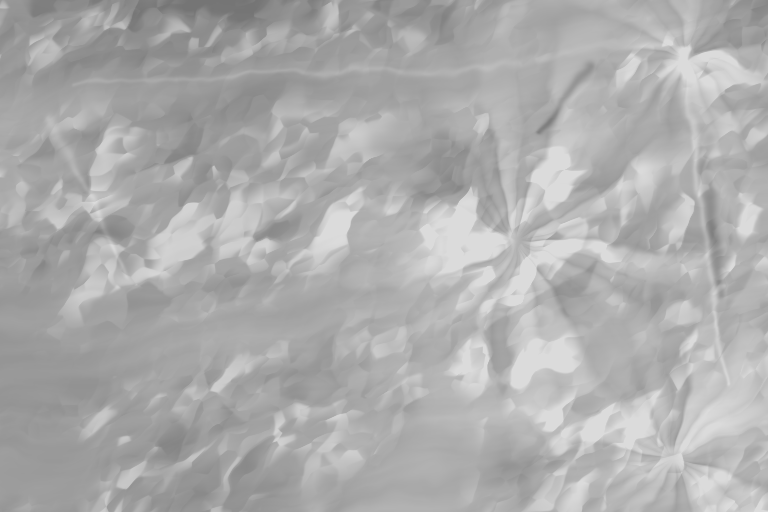
Write a WebGL 1 fragment shader that draws this texture.

```glsl
precision highp float;
// Crumpled translucent plastic film in soft greys. Softly blended Voronoi
// facets give the glinting shards, angular strips give folds fanning out of
// pinched points, and stretched noise gives the smooth, taut bands between.

uniform vec2 u_resolution;

const float SHADE_LEFT = 0.632;
const float SHADE_RIGHT = 0.705;
const float GLINT = 0.185;        // brightness of lit facets
const float SHADOW = 0.085;       // depth of facets turned away
const float FAN_CONTRAST = 0.20;
const float EDGE_SHARPNESS = 20.0;
const float WARP = 0.075;
const vec2 BIG_CELLS = vec2(5.5, 12.0);
const vec2 MID_CELLS = vec2(12.0, 25.0);
const vec2 FINE_CELLS = vec2(27.0, 46.0);
const vec2 PINCH_CENTER = vec2(1.02, 0.54);
const vec2 PINCH_LOW = vec2(1.31, 0.11);
const vec2 PINCH_TOP = vec2(1.34, 0.88);

vec3 hash3(vec2 p) {
  vec3 q = fract(vec3(p.xyx) * vec3(0.1031, 0.1030, 0.0973));
  q += dot(q, q.yxz + 33.33);
  return fract((q.xxy + q.yzz) * q.zyx);
}

float noise(vec2 p) {
  vec2 i = floor(p), f = fract(p);
  f = f * f * (3.0 - 2.0 * f);
  vec2 e = vec2(1.0, 0.0);
  return mix(mix(hash3(i).x, hash3(i + e.xy).x, f.x),
             mix(hash3(i + e.yx).x, hash3(i + e.xx).x, f.x), f.y);
}

float fbm(vec2 p) {
  float sum = 0.0, amp = 0.53;
  for (int i = 0; i < 4; i++) {
    sum += amp * noise(p);
    p = mat2(1.6, 1.2, -1.2, 1.6) * p + 7.3;
    amp *= 0.5;
  }
  return sum;
}

// Coordinates along and across a direction.
vec2 turn(vec2 p, float angle) {
  float c = cos(angle), s = sin(angle);
  return vec2(c * p.x + s * p.y, c * p.y - s * p.x);
}

// Tilted Voronoi facets, each with its own level and slope.
float facets(vec2 p) {
  vec2 cell = floor(p);
  float sum = 0.0, total = 1e-20;
  for (int y = -1; y <= 1; y++) {
    for (int x = -1; x <= 1; x++) {
      vec2 id = cell + vec2(float(x), float(y));
      vec3 h = hash3(id + 50.0);
      vec2 d = p - id - h.xy;
      vec2 slope = hash3(id + 91.0).xy - 0.5;
      float w = exp(-EDGE_SHARPNESS * dot(d, d));
      sum += w * (h.z - 0.5 + 1.5 * dot(d, slope));
      total += w;
    }
  }
  return sum / total;
}

// Strips of film fanning out from a pinched point.
float fan(vec2 p, vec2 center, float count, float reach) {
  vec2 d = p - center;
  float r = length(d);
  float bend = 1.5 * (fbm(p * 6.0 + center * 9.0) - 0.5);
  float u = atan(d.y, d.x + 1e-5) / 6.2831853 * count + bend * smoothstep(0.0, 0.2, r);
  float i = mod(floor(u), count), f = fract(u);
  float a = hash3(vec2(i, count)).x;
  float b = hash3(vec2(mod(i + 1.0, count), count)).x;
  float strip = mix(a, b, smoothstep(0.72, 1.0, f)) - 0.5 + 0.25 * sin(3.14159265 * f);
  return strip * smoothstep(0.005, 0.05, r) * exp(-r * r / (reach * reach));
}

// Soft line between two points.
float crease(vec2 p, vec2 a, vec2 b, float width) {
  vec2 ab = b - a;
  float t = clamp(dot(p - a, ab) / dot(ab, ab), 0.0, 1.0);
  float d = length(p - a - t * ab) / (width * (1.0 - 0.6 * t));
  return exp(-d * d);
}

void main() {
  vec2 p = gl_FragCoord.xy / u_resolution.y;
  vec2 bend = vec2(fbm(p * 6.0), fbm(p * 6.0 + 19.0)) - 0.5;
  vec2 w = p + WARP * bend;

  // Broad light, dim at the top and brighter on the right.
  float shade = mix(SHADE_LEFT, SHADE_RIGHT, smoothstep(0.55, 1.2, p.x));
  shade -= 0.06 * smoothstep(0.72, 1.0, p.y) + 0.05 * smoothstep(1.36, 1.5, p.x) * p.y;
  shade += 0.14 * (fbm(p * 2.6 + 4.0) - 0.5);

  // Taut bands carry only faint streaks.
  float upper = (w.y - 0.80 - 0.06 * p.x) / 0.06;
  float lower = (w.y - 0.27 - 0.20 * p.x) / 0.08;
  float taut = max(exp(-upper * upper) * (1.0 - smoothstep(0.9, 1.3, p.x)),
                   exp(-lower * lower) * (1.0 - smoothstep(0.75, 1.0, p.x)));
  float crumpled = (1.0 - 0.9 * taut) * smoothstep(0.25, 0.5, fbm(p * 3.5 + 31.0));
  shade += 0.09 * (fbm(turn(w, 0.2) * vec2(3.0, 26.0)) - 0.5);

  // Shards at three sizes.
  float relief = 0.65 * facets(turn(w, 0.72) * BIG_CELLS)
               + 0.50 * facets(turn(w, 0.98) * MID_CELLS)
               + 0.28 * facets(turn(w, 0.60) * FINE_CELLS);
  shade += crumpled * GLINT * smoothstep(0.02, 0.52, relief);
  shade -= crumpled * SHADOW * (1.0 - smoothstep(-0.55, 0.0, relief));

  // Folds around the pinched points.
  shade += FAN_CONTRAST * (fan(w, PINCH_CENTER, 23.0, 0.30)
         + fan(w, PINCH_LOW, 19.0, 0.30) + 0.8 * fan(w, PINCH_TOP, 17.0, 0.28));

  // Long ridges and deep creases.
  shade += 0.09 * crease(w, vec2(1.33, 0.90), vec2(1.41, 0.25), 0.010);
  shade += 0.07 * crease(w, vec2(0.10, 0.77), vec2(0.26, 0.46), 0.010);
  shade += 0.05 * crease(w, vec2(1.30, 0.91), vec2(0.15, 0.82), 0.009);
  shade -= 0.14 * crease(w, vec2(1.14, 0.86), vec2(1.06, 0.74), 0.013);
  shade -= 0.13 * crease(w, vec2(1.38, 0.71), vec2(1.40, 0.42), 0.022);

  gl_FragColor = vec4(vec3(clamp(shade, 0.46, 0.86)), 1.0);
}
```
